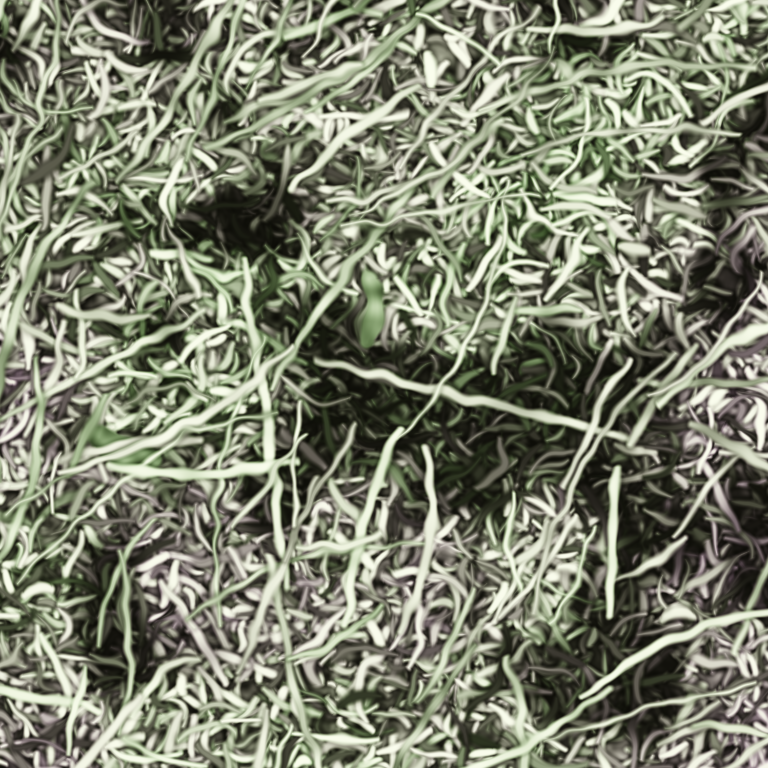
This texture is drawn by a WebGL 1 fragment shader. Its source:

```glsl
precision highp float;
// Sunlit dry grass and leaf litter: layers of short to medium strands in
// jittered cells over dark soil, crossed by long bent blades. Each piece shades
// its surroundings; tone and hue become colour through an overexposed curve.

uniform vec2 u_resolution;

const vec3 DARK = vec3(0.045, 0.045, 0.025);
const vec3 LIGHT = vec3(0.985, 0.995, 0.935);
const vec3 GREEN = vec3(-0.03, 0.035, -0.04);
const vec3 MAUVE = vec3(0.025, -0.02, 0.045);
const float OLIVE = 0.035;         // blue removed from the middle tones
const float EXPOSURE = 4.1;
const float CONTRAST = 1.7;
const float SOFTNESS = 0.0034;     // half width of every edge
const float SHADOW_REACH = 0.008;
const float SHADOW = 0.31;
const float EDGE_TONE = 0.82;      // tone at a strand's rim
const float WARP = 0.011;          // wobble of all shapes
const float FINE_CELLS = 32.0;     // litter cells across, lowest layer
const float COARSE_CELLS = 14.0;   // litter cells across, top layer
const int LITTER_LAYERS = 7;
const int BLADES = 90;
const int LEAVES = 2;

float hash(vec2 p) {
  return fract(sin(dot(p, vec2(127.1, 311.7))) * 43758.5453);
}

float noise(vec2 p) {
  vec2 i = floor(p), f = fract(p);
  f = f * f * (3.0 - 2.0 * f);
  return mix(mix(hash(i), hash(i + vec2(1.0, 0.0)), f.x),
             mix(hash(i + vec2(0.0, 1.0)), hash(i + 1.0), f.x), f.y);
}

vec2 rotate(vec2 p, float angle) {
  float c = cos(angle), s = sin(angle);
  return vec2(c * p.x + s * p.y, c * p.y - s * p.x);
}

// Approximate distance to a tapered strand bent along a parabola.
float strand(vec2 p, float angle, float halfLength, float halfWidth, float bend) {
  p = rotate(p, angle);
  float u = clamp(p.x / halfLength, -1.0, 1.0);
  float offset = p.y - bend * halfLength * (u * u - 0.4);
  float slope = 2.0 * bend * u;
  float across = abs(offset) / sqrt(1.0 + slope * slope);
  float beyond = max(abs(p.x) - halfLength, 0.0);
  return length(vec2(across, beyond)) - halfWidth * sqrt(1.0 - 0.6 * u * u);
}

// Lays a piece over the surface (tone, hue), with a shadow around it.
void lay(inout vec2 surface, float d, float halfWidth, vec2 paint) {
  surface.x *= 1.0 - SHADOW * (1.0 - smoothstep(0.0, SHADOW_REACH, d));
  paint.x *= mix(EDGE_TONE, 1.0, smoothstep(0.0, 0.8, -d / halfWidth));
  surface = mix(surface, paint, 1.0 - smoothstep(-SOFTNESS, SOFTNESS, d));
}

void layLitter(inout vec2 surface, vec2 uv, float layer) {
  float cells = mix(FINE_CELLS, COARSE_CELLS, layer / float(LITTER_LAYERS - 1));
  vec2 grid = rotate(uv, layer * 1.3) * cells + layer * 17.0;
  vec2 home = floor(grid);
  for (int y = -1; y <= 1; y++) {
    for (int x = -1; x <= 1; x++) {
      vec2 cell = home + vec2(float(x), float(y));
      vec2 seed = cell + layer * 7.3;
      vec2 centre = cell + vec2(hash(seed), hash(seed + 3.1));
      float halfLength = mix(0.2, 0.85, hash(seed + 5.7)) / cells;
      float halfWidth = mix(0.0028, 0.0062, hash(seed + 9.2));
      float bend = 0.9 * (hash(seed + 12.4) - 0.5);
      float angle = 3.1416 * hash(seed + 15.8);
      float d = strand((grid - centre) / cells, angle, halfLength, halfWidth, bend);
      float tone = mix(0.15, 1.2, hash(seed + 18.3));
      lay(surface, d, halfWidth, vec2(tone, 1.8 * hash(seed + 21.6) - 0.9));
    }
  }
}

void main() {
  vec2 uv = gl_FragCoord.xy / u_resolution.y;
  vec2 bent = uv + WARP * (vec2(noise(uv * 38.0), noise(uv * 38.0 + 50.0)) - 0.5);

  // Soil and litter
  vec2 surface = vec2(0.05 + 0.5 * noise(uv * 75.0), -0.3);
  for (int i = 0; i < LITTER_LAYERS; i++) layLitter(surface, bent, float(i));

  // Hollows in shade, and drifts of greener or browner growth
  float hollow = 0.55 * noise(uv * 6.0 + 4.0) + 0.45 * noise(uv * 14.0);
  surface.x *= 1.0 - 0.66 * smoothstep(0.52, 0.74, hollow);
  float growth = noise(uv * 4.0 + 31.0) + 0.5 * noise(uv * 11.0 + 8.0) - 0.75;
  surface.y += 1.6 * growth;

  // A few broad leaves
  for (int i = 0; i < LEAVES; i++) {
    vec2 seed = vec2(float(i) + 0.5, 61.7);
    vec2 centre = vec2(hash(seed), hash(seed + 2.3));
    float halfWidth = mix(0.012, 0.024, hash(seed + 4.9));
    float d = strand(bent - centre, 6.28 * hash(seed + 7.7), 0.04, halfWidth, 0.2);
    lay(surface, d, halfWidth, vec2(0.25 + 0.4 * noise(uv * 50.0), 1.5));
  }

  // Long blades, mostly leaning up to the right, some lying flat
  for (int i = 0; i < BLADES; i++) {
    vec2 seed = vec2(float(i) + 0.5, 23.9);
    vec2 centre = vec2(hash(seed), hash(seed + 2.3)) * 1.1 - 0.05;
    float lean = hash(seed + 4.1) + hash(seed + 6.6) - 1.0;
    float angle = (hash(seed + 8.8) < 0.3 ? 0.1 : 1.05) + 0.85 * lean;
    float halfLength = mix(0.05, 0.22, pow(hash(seed + 11.5), 1.5));
    float halfWidth = mix(0.0028, 0.0068, hash(seed + 13.7));
    float bend = 0.4 * (hash(seed + 16.2) - 0.5);
    float d = strand(bent - centre, angle, halfLength, halfWidth, bend);
    float tone = mix(0.75, 1.15, hash(seed + 19.4)) - 0.45 * noise(uv * 30.0 + seed);
    lay(surface, d, halfWidth, vec2(tone, 1.5 * hash(seed + 22.8) - 0.1));
  }

  // Tone and hue to colour; tints fade at black and white
  float tone = 1.0 - exp(-EXPOSURE * pow(max(surface.x, 0.0), CONTRAST));
  float middle = 4.0 * tone * (1.0 - tone);
  vec3 color = mix(DARK, LIGHT, tone);
  color.b -= OLIVE * middle;
  color += middle * (GREEN * max(surface.y, 0.0) + MAUVE * max(-surface.y, 0.0));
  gl_FragColor = vec4(clamp(color, 0.0, 1.0), 1.0);
}
```
